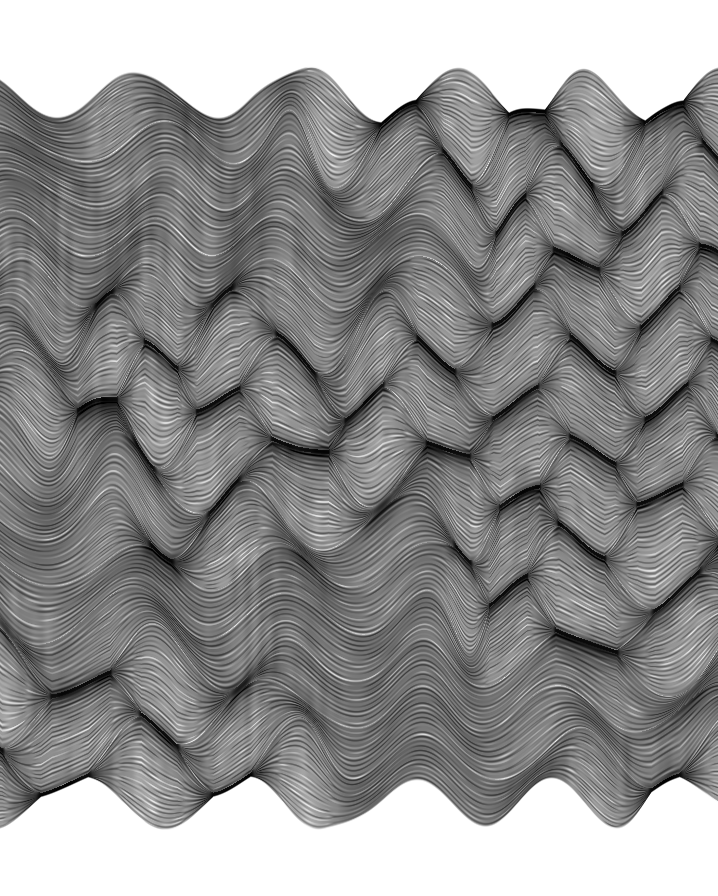
A Shadertoy shader for this background:

```glsl
#define ROWS 15
#define LINES 10.0
#define BOTTOM 0.104
#define TOP 0.894
#define CALM_HEIGHT 0.023
#define FOLD_HEIGHT 0.048
#define WAVELENGTH 0.162
#define ZIGZAG 1.08
#define MIN_GAP 0.0042
#define BASE_GREY 0.445
#define LINE_CONTRAST 0.2
#define RIM_LIGHT 0.2

const float TAU = 6.2831853;
const float PITCH = (TOP - BOTTOM) / float(ROWS);

float hash(vec2 p) {
    vec3 q = fract(p.xyx * vec3(0.1031, 0.1030, 0.0973));
    q += dot(q, q.yzx + 33.33);
    return fract((q.x + q.y) * q.z);
}

float noise(vec2 p) {
    vec2 cell = floor(p), f = fract(p);
    f = f * f * (3.0 - 2.0 * f);
    return mix(mix(hash(cell), hash(cell + vec2(1, 0)), f.x),
               mix(hash(cell + vec2(0, 1)), hash(cell + vec2(1, 1)), f.x), f.y);
}

// Height of one wavy fold; neighbouring rows swing to opposite sides
float foldHeight(float x, int row) {
    float r = float(row);
    float side = row % 2 == 0 ? 1.0 : -1.0;
    float activity = smoothstep(0.1, 0.42, noise(vec2(x * 4.5 + 7.0, r * 0.42 + 3.0)));
    float drift = 3.0 * noise(vec2(x * 5.0 + 31.0, r * 0.3))
                + 1.6 * noise(vec2(x * 8.0 + 53.0, r * 0.7));
    float phase = TAU * x / WAVELENGTH + drift + side * ZIGZAG * activity;
    float size = mix(CALM_HEIGHT, FOLD_HEIGHT, activity);
    size *= mix(0.85, 1.15, noise(vec2(x * 6.0 + 80.0, r * 0.5)));
    if (row == 0 || row == ROWS) size = mix(size, 0.026, 0.8);
    return mix(BOTTOM, TOP, r / float(ROWS)) + size * sin(phase);
}

// How strongly a band of this relative width shades its neighbours
float creaseShade(float width) {
    return smoothstep(0.55, 0.1, width);
}

void mainImage(out vec4 fragColor, in vec2 fragCoord) {
    vec2 p = fragCoord / iResolution.y;
    float pixel = 1.0 / iResolution.y;

    // Heights of all folds; crossing neighbours meet halfway in a crease
    float edge[ROWS + 1];
    for (int i = 0; i <= ROWS; i++) edge[i] = foldHeight(p.x, i);
    for (int i = 0; i < ROWS; i++) {
        float middle = 0.5 * (edge[i] + edge[i + 1]);
        edge[i] = min(edge[i], middle - 0.5 * MIN_GAP);
        edge[i + 1] = max(edge[i + 1], middle + 0.5 * MIN_GAP);
    }
    int row = 0;
    for (int i = 1; i <= ROWS; i++) {
        edge[i] = max(edge[i], edge[i - 1] + MIN_GAP);
        if (i < ROWS && p.y > edge[i]) row = i;
    }

    // Band widths here, below and above, relative to the pitch
    int below = max(row - 1, 0), above = min(row + 1, ROWS - 1);
    float gap = edge[row + 1] - edge[row];
    float width = gap / PITCH;
    float widthBelow = (edge[below + 1] - edge[below]) / PITCH;
    float widthAbove = (edge[above + 1] - edge[above]) / PITCH;
    float fromBottom = p.y - edge[row], fromTop = edge[row + 1] - p.y;
    float t = clamp(fromBottom / gap, 0.0, 1.0);

    // Wide bands catch light, pinched bands fall into shadow
    float edgeWidth = mix(mix(width, widthBelow, 0.4), mix(width, widthAbove, 0.55), t);
    float openness = mix(edgeWidth, width, 2.6 * t * (1.0 - t));
    openness *= 1.0 - 0.88 * smoothstep(MIN_GAP * 3.0, MIN_GAP, gap);
    float grey = BASE_GREY * pow(openness, 0.8);
    grey -= 0.55 * max(grey - 0.5, 0.0);
    grey *= mix(1.06, 0.92, t);

    // Soft shadow spreading out of the creases
    grey *= 1.0 - 0.75 * creaseShade(widthAbove) * exp(-max(fromTop, 0.0) / 0.009);
    grey *= 1.0 - 0.45 * creaseShade(widthBelow) * exp(-max(fromBottom, 0.0) / 0.005);

    // Fine strands with broken light and dark strokes, doubled in wide bands
    float split = smoothstep(1.25, 1.6, width);
    float strand = (t + float(row)) * LINES;
    float wave = mix(cos(TAU * strand), cos(2.0 * TAU * strand), split);
    float visible = smoothstep(0.8, 2.2, gap / (LINES * pixel));
    float lit = mix(noise(vec2(p.x * 55.0, floor(strand + 0.5) * 7.3)),
                    noise(vec2(p.x * 70.0, floor(2.0 * strand + 0.5) * 7.3)), split);
    float dim = mix(noise(vec2(p.x * 38.0 + 90.0, floor(strand) * 5.7)),
                    noise(vec2(p.x * 60.0 + 90.0, floor(2.0 * strand) * 5.7)), split);
    float stroke = max(wave, 0.0) * lit * lit * 1.5 - max(-wave, 0.0) * smoothstep(0.1, 0.8, dim);
    grey += LINE_CONTRAST * visible * stroke * (0.65 + 0.3 * min(openness, 1.6));

    // Faint vertical grain
    float grain = noise(vec2(p.x * 130.0, p.y * 14.0)) - 0.5;
    grey += 0.08 * grain * smoothstep(0.45, 0.75, noise(p * 7.0 + 12.0));

    // Thin bright rim along open folds
    float rimDistance = min(fromBottom, fromTop);
    float rim = 1.0 - smoothstep(0.0, max(0.0022, pixel), abs(rimDistance));
    float rimOpen = smoothstep(0.25, 0.8, min(width, min(widthBelow, widthAbove)));
    grey += RIM_LIGHT * rim * rimOpen * (0.4 + 0.6 * noise(vec2(p.x * 12.0, float(row) * 3.0)));

    // White margins above and below
    float cover = smoothstep(-pixel, pixel, p.y - edge[0])
                * smoothstep(-pixel, pixel, edge[ROWS] - p.y);
    fragColor = vec4(vec3(mix(1.0, clamp(grey, 0.0, 1.0), cover)), 1.0);
}
```
